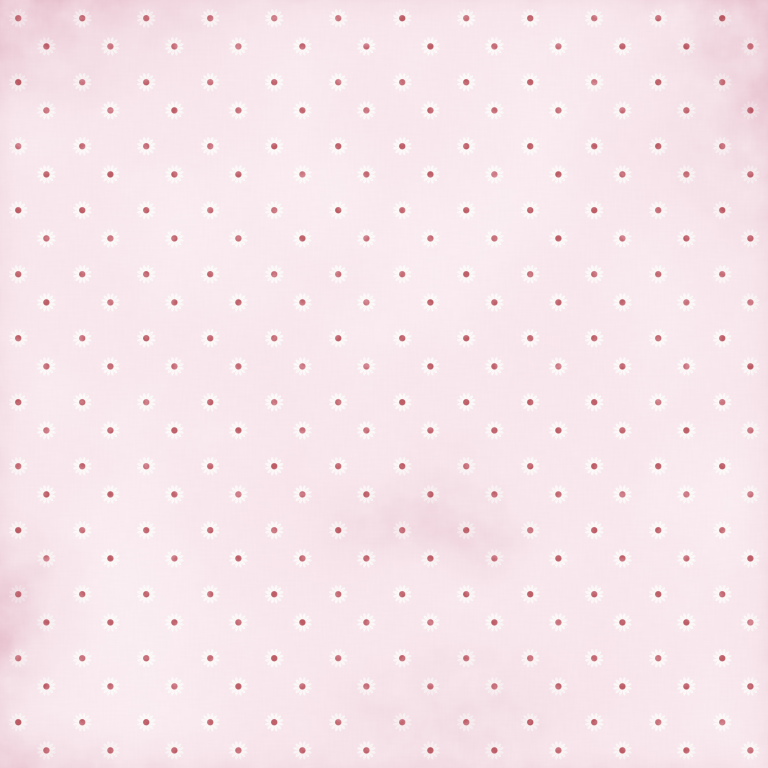
Write a WebGL 2 fragment shader that draws this pattern.

```glsl
#version 300 es
precision highp float;
// Small white daisies with rose centres on aged pale pink cloth.
// Each of 12 x 12 cells holds two flowers set on a diagonal; gradient noise
// gives the cloudy wash, the blotches, the weave and the worn print.

uniform vec2 u_resolution;
out vec4 fragColor;

const float PI = 3.14159265;
const float REPEATS = 12.0;
const float PETALS = 12.0;

const vec3 PINK = vec3(0.969, 0.898, 0.922);
const vec3 PALE_PINK = vec3(0.980, 0.932, 0.948);
const vec3 STAIN_TINT = vec3(0.945, 0.865, 0.895);
const vec3 PETAL_WHITE = vec3(0.985, 0.980, 0.975);
const vec3 ROSE = vec3(0.740, 0.365, 0.400);
const vec3 FADED_ROSE = vec3(0.830, 0.530, 0.570);

float hash(vec2 p) {
  vec3 q = fract(p.xyx * vec3(0.1031, 0.1030, 0.0973));
  q += dot(q, q.yzx + 33.33);
  return fract((q.x + q.y) * q.z);
}

vec2 gradient(vec2 cell) {
  float angle = 2.0 * PI * hash(cell);
  return vec2(cos(angle), sin(angle));
}

// Gradient noise, roughly -0.7 to 0.7
float noise(vec2 p) {
  vec2 i = floor(p), f = fract(p);
  vec2 w = f * f * f * (f * (f * 6.0 - 15.0) + 10.0);
  vec2 e = vec2(1.0, 0.0);
  float low = mix(dot(gradient(i), f), dot(gradient(i + e), f - e), w.x);
  float high = mix(dot(gradient(i + e.yx), f - e.yx),
                   dot(gradient(i + e.xx), f - e.xx), w.x);
  return mix(low, high, w.y);
}

float fbm(vec2 p, int octaves) {
  float sum = 0.0, gain = 0.5;
  for (int i = 0; i < octaves; i++) {
    sum += gain * noise(p);
    p = mat2(1.6, 1.2, -1.2, 1.6) * p + 7.3;
    gain *= 0.5;
  }
  return sum;
}

float ellipseDistance(vec2 p, vec2 radii) {
  float k = length(p / radii);
  return k * (k - 1.0) / max(length(p / (radii * radii)), 0.001);
}

float coverage(float dist, float pixel) {
  return smoothstep(0.7 * pixel, -0.7 * pixel, dist);
}

float blotch(vec2 uv, vec2 centre, vec2 size) {
  vec2 d = (uv - centre) / size;
  return exp(-dot(d, d));
}

// Strength of the darker, dirtier patches
float stains(vec2 uv) {
  vec2 p = uv + 0.08 * vec2(fbm(uv * 6.0, 4), fbm(uv * 6.0 + 31.0, 4));
  float s = blotch(p, vec2(0.0, 1.0), vec2(0.20, 0.10));
  s += blotch(p, vec2(1.0, 0.95), vec2(0.13, 0.20));
  s += blotch(p, vec2(0.0, 0.20), vec2(0.07, 0.08));
  s += 0.6 * blotch(p, vec2(0.0, 0.0), vec2(0.14, 0.06));
  s += 0.7 * blotch(p, vec2(0.56, 0.32), vec2(0.11, 0.06));
  s += 0.5 * blotch(p, vec2(0.60, 0.08), vec2(0.14, 0.07));
  vec2 border = min(uv, 1.0 - uv);
  s += 0.4 * exp(-min(border.x, border.y) / 0.018);
  return clamp(s * (0.75 + 0.9 * fbm(uv * 22.0, 4)), 0.0, 1.3);
}

vec3 cloth(vec2 uv) {
  float cloud = 0.45 + 1.3 * fbm(uv * 3.5 + 4.0, 4);
  float weave = noise(uv * vec2(45.0, 330.0)) + noise(uv * vec2(330.0, 45.0));
  return mix(PINK, PALE_PINK, clamp(cloud, 0.0, 1.0)) + 0.006 * weave;
}

// Lays one daisy, centred at the origin of p, over the ground colour
vec3 daisy(vec3 ground, vec2 p, float pixel, float wear, float fade) {
  float sector = 2.0 * PI / PETALS;
  float angle = mod(atan(p.y, p.x), sector) - 0.5 * sector;
  vec2 q = length(p) * vec2(cos(angle), sin(angle));
  float petal = ellipseDistance(q - vec2(0.094, 0.0), vec2(0.053, 0.022));
  float heart = length(p) - 0.049;
  vec3 colour = mix(ground, PETAL_WHITE, coverage(petal, pixel) * wear);
  vec3 rose = mix(ROSE, FADED_ROSE, fade);
  return mix(colour, rose, coverage(heart, pixel) * mix(0.85, 1.0, wear));
}

void main() {
  float side = min(u_resolution.x, u_resolution.y);
  vec2 uv = gl_FragCoord.xy / side;
  float pixel = REPEATS / side;
  vec3 colour = cloth(uv);
  float wear = clamp(0.92 + 0.5 * fbm(uv * 90.0, 3), 0.55, 1.0);

  // Two flowers per cell, down the diagonal
  for (int i = 0; i < 2; i++) {
    vec2 centre = mix(vec2(0.285, 0.715), vec2(0.725, 0.275), float(i));
    vec2 grid = uv * REPEATS - centre + 0.5;
    float fade = 0.7 * hash(floor(grid) + 50.0 * float(i));
    fade = clamp(fade + 0.8 * noise(uv * 150.0), 0.0, 1.0);
    colour = daisy(colour, fract(grid) - 0.5, pixel, wear, fade);
  }

  colour *= mix(vec3(1.0), STAIN_TINT, stains(uv));
  fragColor = vec4(clamp(colour, 0.0, 1.0), 1.0);
}
```
